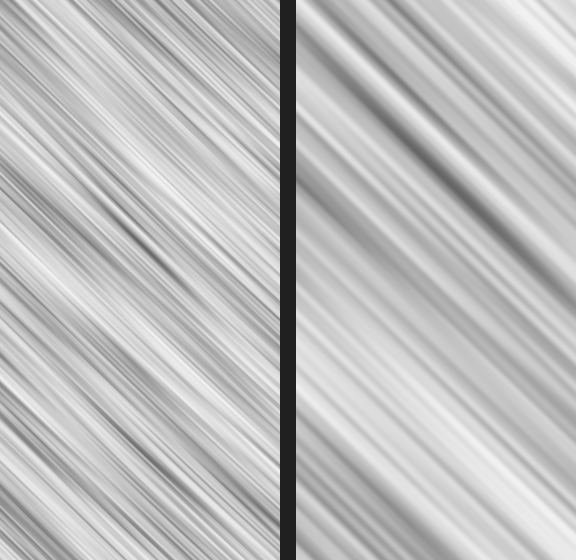
Left: the whole. Right: its middle third, enlarged.
Write a Shadertoy shader that draws this background.

```glsl
// Brushed silver: fine grey streaks running diagonally down to the right.
// Six octaves of stretched noise, from broad bands to hairlines, are summed;
// every row of streaks slides by its own random amount along the grain.

float hash(vec2 cell) {
    uvec2 q = uvec2(ivec2(cell)) * uvec2(1597u, 3813u);
    uint n = (q.x ^ (q.y << 7)) * 747796405u + 289133u;
    n = ((n >> 15) ^ n) * 277803737u;
    n = ((n >> 13) ^ n) * 668265u;
    return float((n >> 8) & 65535u) / 65535.0;
}

// Smooth random brightness along one row, from -1 to 1
float rowTone(float along, float row, float seed) {
    along += 40.0 * hash(vec2(row, seed + 50.0));
    float cell = floor(along);
    float blend = smoothstep(0.0, 1.0, along - cell);
    float key = row + 1000.0 * seed;
    return 2.0 * mix(hash(vec2(cell, key)), hash(vec2(cell + 1.0, key)), blend) - 1.0;
}

// Neighbouring rows blended across the grain
float streaks(vec2 grain, float seed) {
    float row = floor(grain.y);
    float blend = smoothstep(0.0, 1.0, grain.y - row);
    return mix(rowTone(grain.x, row, seed), rowTone(grain.x, row + 1.0, seed), blend);
}

void mainImage(out vec4 fragColor, in vec2 fragCoord) {
    vec2 p = fragCoord / iResolution.x;

    // Axes along and across the grain, with a very slight bend
    vec2 direction = normalize(vec2(1.0, -0.95));
    vec2 grain = vec2(dot(p, direction), dot(p, vec2(-direction.y, direction.x)));
    grain.y += 0.006 * sin(2.5 * grain.x + 1.5 * grain.y) + 1.0;

    // Narrow streaks carry most of the contrast
    float tone = 0.0;
    float frequency = 5.5;
    for (int i = 0; i < 6; i++) {
        float octave = float(i);
        float strength = 0.034 + 0.0185 * octave;
        vec2 scale = vec2(1.7 + 0.12 * octave, frequency);
        tone += strength * streaks(grain * scale, octave + 1.0);
        frequency *= 1.88;
    }

    // Soft sheen right of the middle, then deeper shadows than highlights
    vec2 fromSheen = (p - vec2(0.65, 1.05)) * vec2(1.3, 0.9);
    tone += 0.05 * exp(-3.0 * dot(fromSheen, fromSheen)) - 0.02;
    float grey = 0.768 + tone - 1.2 * tone * tone;

    fragColor = vec4(vec3(clamp(grey, 0.38, 0.94)), 1.0);
}
```
